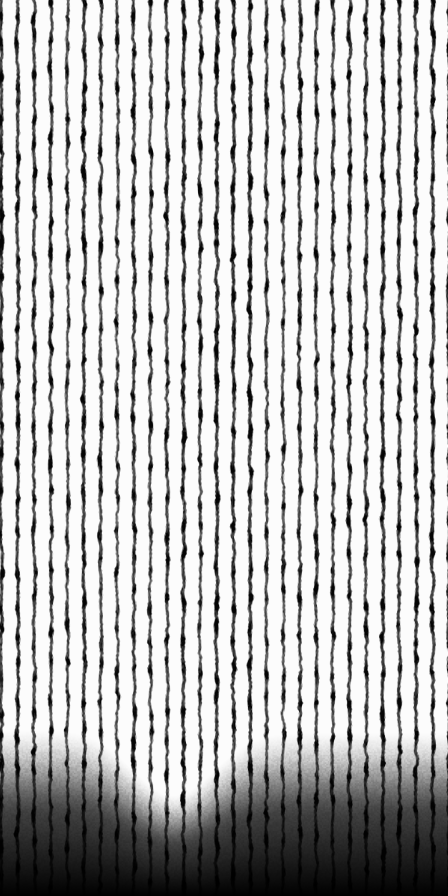
Give the GLSL for this pattern, as a Shadertoy shader.

```glsl
// Vertical knotted ink threads on white, sinking into a grainy dark fade at the bottom.

float hash(vec2 p) {
    vec3 q = fract(vec3(p.xyx) * 0.1031);
    q += dot(q, q.yzx + 33.33);
    return fract((q.x + q.y) * q.z);
}

float noise(vec2 p) {
    vec2 i = floor(p), f = fract(p);
    f = f * f * (3.0 - 2.0 * f);
    return mix(mix(hash(i), hash(i + vec2(1, 0)), f.x),
               mix(hash(i + vec2(0, 1)), hash(i + vec2(1, 1)), f.x), f.y);
}

// Strength of the irregular knots at height y along one thread
float knots(float y, float thread) {
    float slot = floor(y / 2.1), strength = 0.0;
    for (float k = -1.0; k <= 1.0; k++) {
        vec2 id = vec2(thread + 40.0, slot + k + 10.0);
        float center = (slot + k + 0.15 + 0.7 * hash(id)) * 2.1;
        float halfLength = mix(0.22, 0.5, hash(id + 71.3));
        float t = (y - center) / halfLength;
        strength = max(strength, exp(-t * t) * mix(0.45, 1.0, hash(id + 137.7)));
    }
    return strength;
}

// Ink coverage in x, ink darkness in y; one thread per unit of p.x
vec2 threadInk(vec2 p, float pixel) {
    float thread = floor(p.x + 0.5);
    float seed = thread * 17.0 + 60.0;
    float knot = knots(p.y, thread);

    // Wandering centre line
    float wobble = 0.11 * (noise(vec2(seed, p.y * 1.1)) - 0.5)
                 + 0.09 * (noise(vec2(seed + 7.0, p.y * 3.0)) - 0.5);
    float offset = p.x - thread - wobble;

    // Swelling width with fuzzy edges
    float rough = noise(p * vec2(11.0, 8.0) + 50.0) - 0.5;
    float weight = hash(vec2(seed, 3.0));
    float radius = 0.075 + 0.02 * weight + 0.06 * knot + 0.05 * rough;
    float soft = 0.035 + 0.5 * pixel;
    float cover = 1.0 - smoothstep(-soft, soft, abs(offset) - radius);

    float grain = noise(p * vec2(13.0, 6.0) + 90.0) - 0.5;
    float dark = 0.68 + 0.1 * weight + 0.35 * knot + 0.25 * grain;
    return vec2(cover, clamp(dark, 0.0, 0.98));
}

// Ground tone: white above, black below, with a brighter dip left of centre
float ground(vec2 p) {
    float dip = (p.x - 0.385) / 0.13;
    float top = 0.36 - 0.14 * exp(-dip * dip) + 0.02 * (noise(vec2(p.x * 4.0, 5.0)) - 0.5);
    float t = clamp(p.y / top, 0.0, 1.05);
    float tone = 0.47 * t + 0.5 * smoothstep(0.5, 1.05, t);
    float grain = noise(p * 300.0) - 0.5;
    return clamp(tone + 0.16 * grain * tone * (1.0 - smoothstep(0.8, 1.05, t)), 0.0, 0.99);
}

void mainImage(out vec4 fragColor, in vec2 fragCoord) {
    vec2 p = fragCoord / iResolution.x;

    // 27 threads across the width
    vec2 ink = threadInk(p * 27.0 - vec2(0.07, 0.0), 27.0 / iResolution.x);
    float tone = ground(p) * (1.0 - ink.x * ink.y);
    fragColor = vec4(vec3(tone), 1.0);
}
```
